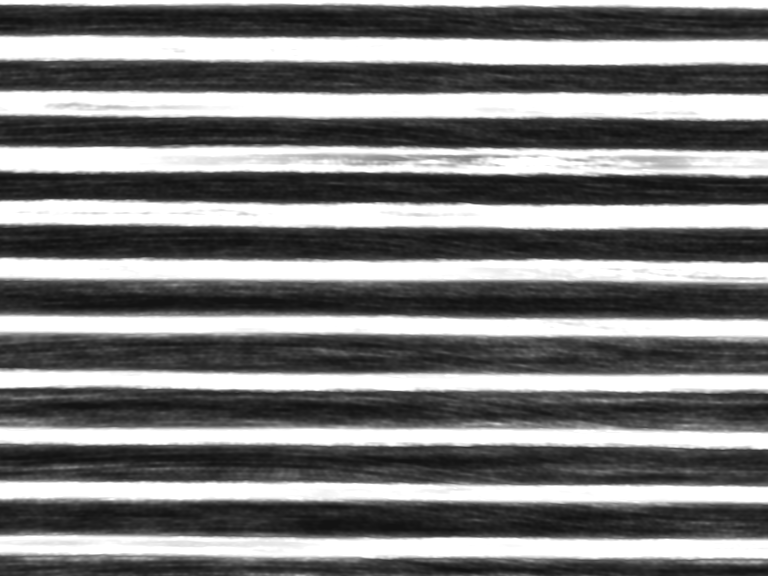
A Shadertoy shader for this pattern:

```glsl
// Worn black and white horizontal stripes with dry-brushed, streaky edges.
#define BANDS 10.43       // stripe repeats per canvas height
#define FIRST_BAND 0.087  // depth of the first full light stripe, mid canvas
#define DRIFT 0.0059      // downward slope toward the right
#define HALF_WIDTH 0.175  // mean half width of a light stripe, in repeats
#define WIDTH_SWING 0.04  // slow change of width down the canvas
#define EDGE_SOFT 0.045   // softness of stripe edges, in repeats
#define EDGE_FRAY 0.045   // raggedness of stripe edges
#define INK 0.125         // dark tone
#define PAPER 1.03        // light tone, clipped to white
#define STREAK_ROWS 75.0  // broad streaks per canvas height
#define GRAIN_ROWS 185.0  // fine fibres per canvas height

float hash(float n) {
    return fract(sin(n * 12.9898) * 43758.5);
}

// Layered sines along one row, with random level, pitch and phase
float rowWave(float row, float x) {
    float level = hash(row);
    float phase = 6.2832 * hash(row + 37.3);
    float pitch = 1.0 + hash(row + 71.9);
    float wave = 0.6 * (2.0 * level - 1.0);
    wave += 0.30 * sin(x * pitch * 2.0 + phase);
    wave += 0.24 * sin(x * pitch * 5.3 + phase * 3.0);
    wave += 0.16 * sin(x * pitch * 11.7 + phase * 7.0);
    return wave;
}

// Smooth horizontal fibres, blended from row to row
float streaks(vec2 p) {
    float row = floor(p.y);
    float blend = smoothstep(0.0, 1.0, p.y - row);
    return mix(rowWave(row, p.x), rowWave(row + 1.0, p.x), blend);
}

float stripeTone(vec2 p) {
    // Gently sloping stripe coordinate, measured from the top
    float aspect = iResolution.x / iResolution.y;
    float depth = 1.0 - p.y - DRIFT * (p.x - 0.5 * aspect);
    float phase = (depth - FIRST_BAND) * BANDS;
    float band = floor(phase + 0.5);
    float offset = phase - band;

    // Fibre layers from broad to fine
    float broad = streaks(vec2(p.x * 1.6, depth * STREAK_ROWS));
    float fine = streaks(vec2(p.x * 7.0 + 9.0, depth * GRAIN_ROWS + 200.0));
    float tilted = depth + 0.06 * sin(p.x * 3.1 + 1.0) * p.x;
    float grain = streaks(vec2(p.x * 22.0, tilted * GRAIN_ROWS + 500.0));

    // Wear grows downward, with a little at the top
    float wear = smoothstep(2.0, 7.0, phase)
               + 0.35 * (1.0 - smoothstep(0.0, 1.5, phase));

    // Distance outside the frayed light stripe
    float halfWidth = HALF_WIDTH + WIDTH_SWING * cos(0.57 * (phase - 1.3));
    float sway = 0.012 * sin(p.x * 5.1 + band * 2.3)
               + 0.008 * sin(p.x * 11.0 + band * 4.1);
    float fray = EDGE_FRAY * (0.5 * broad + 0.5 * fine + 0.5 * grain);
    float outside = abs(offset + sway) - halfWidth + fray;
    float light = 1.0 - smoothstep(-EDGE_SOFT, EDGE_SOFT, outside);

    // Dark ground: streaked ink with a grey shoulder beside each stripe
    float reach = 0.04 + 0.035 * wear + (offset > 0.0 ? 0.02 * wear : 0.0);
    float shoulder = 0.36 * exp(-max(outside, 0.0) / reach);
    float mottling = (0.3 + 0.5 * wear) * broad + 0.35 * fine + 0.4 * grain;
    float ink = (INK + 0.045 * wear + shoulder) * exp(mottling);

    // Light ground: thin grey scuffs near stripe centres
    float patches = 0.5 + 0.5 * sin(p.x * 4.3 + band * 2.1);
    float scuff = smoothstep(0.1, 1.0, broad + 0.4 * fine + 0.3 * grain);
    float centre = 1.0 - smoothstep(0.06, 0.19, abs(offset));
    float paper = PAPER - 0.55 * scuff * centre * patches * (1.0 - 0.7 * min(wear, 1.0));
    paper += 0.06 * grain * scuff;

    return clamp(mix(ink, paper, light), 0.075, 1.0);
}

void mainImage(out vec4 fragColor, in vec2 fragCoord) {
    vec2 p = fragCoord / iResolution.y;
    fragColor = vec4(vec3(stripeTone(p)), 1.0);
}
```
